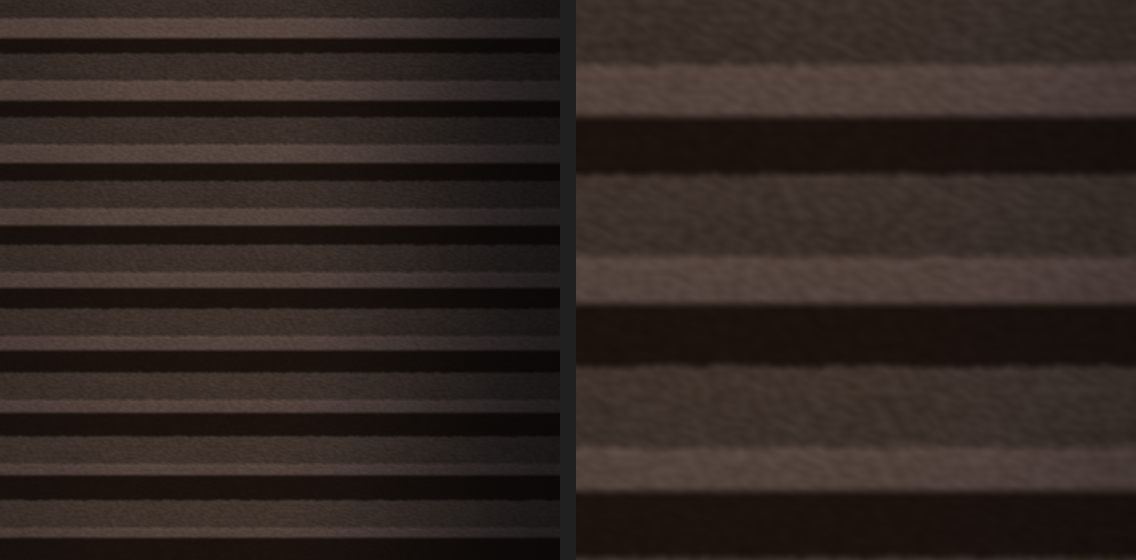
Left, the full canvas; right, a detail of the centre.
Give the GLSL for this texture, as a three.js fragment shader.

```glsl
// Dark brown ribbed slats lit from the left: nine horizontal repeats, each a
// shadow groove, a matte face and a paler lip. Grooves widen and lips thin
// down the canvas; gradient noise adds fine grain and slightly uneven edges.
#define PITCH 0.1115        // height of one repeat
#define FIRST_GROOVE 0.0725 // top of the first groove, measured from above
#define GROOVE_WIDTH 0.205  // groove share of the first repeat
#define LIP_START 0.64      // where the lip begins in the first repeat
#define SPREAD 0.0222       // shift of both borders per repeat
#define EDGE_SOFT 0.035     // half width of a soft border, in repeats
#define GRAIN_SCALE 190.0
#define GRAIN_AMOUNT 0.035

varying vec2 vUv;

const vec3 GROOVE_COLOR = vec3(0.104, 0.070, 0.053);
const vec3 FACE_COLOR = vec3(0.234, 0.188, 0.163);
const vec3 LIP_COLOR = vec3(0.328, 0.264, 0.240);
const vec3 COOL_TINT = vec3(0.93, 1.0, 1.10);

vec2 gradientAt(vec2 cell) {
  float h = fract(sin(dot(cell, vec2(127.1, 311.7))) * 43758.55);
  float angle = 6.28319 * h;
  return vec2(cos(angle), sin(angle));
}

float gradientNoise(vec2 p) {
  vec2 cell = floor(p);
  vec2 f = fract(p);
  vec2 w = f * f * f * (f * (f * 6.0 - 15.0) + 10.0);
  float a = dot(gradientAt(cell), f);
  float b = dot(gradientAt(cell + vec2(1.0, 0.0)), f - vec2(1.0, 0.0));
  float c = dot(gradientAt(cell + vec2(0.0, 1.0)), f - vec2(0.0, 1.0));
  float d = dot(gradientAt(cell + vec2(1.0, 1.0)), f - vec2(1.0, 1.0));
  return mix(mix(a, b, w.x), mix(c, d, w.x), w.y);
}

float softStep(float border, float x) {
  return smoothstep(border - EDGE_SOFT, border + EDGE_SOFT, x);
}

void main() {
  float depth = 1.0 - vUv.y;

  // Position inside the repeat, running from groove to lip
  float slat = (depth - FIRST_GROOVE) / PITCH;
  float row = floor(slat);
  float along = slat - row;
  float shift = SPREAD * max(row, 0.0);
  float wobble = 0.018 * gradientNoise(vec2(vUv.x * 70.0, row * 7.3 + 0.5))
               + 0.010 * gradientNoise(vec2(vUv.x * 170.0, row * 3.7 + 0.5));
  float faceStart = GROOVE_WIDTH + shift + wobble;
  float lipStart = LIP_START + shift - wobble;

  // Masks for the three parts
  float face = softStep(faceStart, along);
  float lip = softStep(lipStart, along);
  float lipEnd = smoothstep(1.0 - 2.2 * EDGE_SOFT, 1.0, along);

  // Face brightens downward; the lip has a pale upper edge
  vec3 faceColor = FACE_COLOR * mix(0.93, 1.08, depth);
  float faceSpan = clamp((along - faceStart) / (lipStart - faceStart), 0.0, 1.0);
  faceColor *= 1.04 - 0.08 * faceSpan;
  float ridge = exp(-pow((along - lipStart - 0.035) / 0.03, 2.0));
  vec3 lipColor = LIP_COLOR * (mix(1.03, 0.93, depth) + 0.05 * ridge);
  vec3 color = mix(GROOVE_COLOR, faceColor, face);
  color = mix(color, lipColor, lip);
  color = mix(color, GROOVE_COLOR, lipEnd);

  // Slanted fine grain with broader mottling, weaker in the grooves
  vec2 grainUv = vec2(vUv.x * 0.65 + vUv.y * 0.35, vUv.y) * GRAIN_SCALE;
  float grain = gradientNoise(grainUv) + 0.5 * gradientNoise(grainUv * 0.43 + 17.0);
  float mottle = gradientNoise(vUv * vec2(9.0, 26.0) + 5.0);
  float exposed = mix(0.3, 1.0, face * (1.0 - lipEnd));
  color += exposed * (GRAIN_AMOUNT * grain + 0.012 * mottle);

  // Side light fades to a cool shade on the right
  float fade = smoothstep(0.48, 1.04, vUv.x);
  float light = mix(0.91, 1.0, smoothstep(0.0, 0.25, vUv.x)) * (1.0 - 0.56 * fade);
  color *= light * mix(vec3(1.0), COOL_TINT, fade);

  gl_FragColor = vec4(max(color, 0.0), 1.0);
}
```
